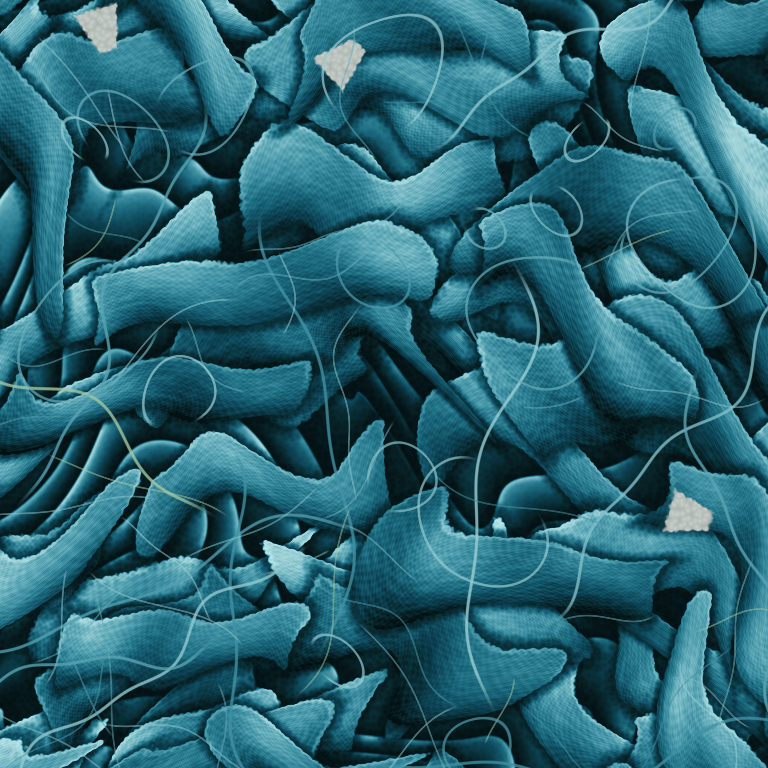
Give the GLSL for this texture, as a WebGL 2 fragment shader.

```glsl
#version 300 es
precision highp float;

uniform vec2 u_resolution;
out vec4 fragColor;

float hash(float n) { return fract(sin(n * 12.9898 + 1.3) * 43758.5); }
float hash2(vec2 c) { return hash(dot(c, vec2(1.37, 7.91))); }

mat2 turn(float a) { return mat2(cos(a), -sin(a), sin(a), cos(a)); }

// Cellular noise: distance to the nearest scattered point
float cells(vec2 p) {
  vec2 base = floor(p);
  float nearest = 4.0;
  for (int y = -1; y <= 1; y++)
    for (int x = -1; x <= 1; x++) {
      vec2 c = base + vec2(x, y);
      vec2 d = c + vec2(hash2(c), hash2(c + 31.7)) - p;
      nearest = min(nearest, dot(d, d));
    }
  return sqrt(nearest);
}

// Layered sines that bend the plane into curls
vec2 ruffle(vec2 p, float seed, float strength) {
  float freq = 6.0;
  for (int i = 0; i < 4; i++) {
    p += strength / freq * sin(p.yx * freq + vec2(seed, seed * 1.7 + float(i)));
    freq *= 1.75;
  }
  return p;
}

// Tone from 0 to 1 mapped to teal dyes
vec3 dye(float tone) {
  vec3 ramp[6] = vec3[6](vec3(0.03, 0.14, 0.16), vec3(0.05, 0.27, 0.34), vec3(0.11, 0.42, 0.50),
                         vec3(0.25, 0.57, 0.64), vec3(0.43, 0.70, 0.75), vec3(0.62, 0.82, 0.84));
  float x = clamp((tone - 0.085) / 0.174, 0.0, 4.999);
  int i = int(x);
  vec3 col = mix(ramp[i], ramp[i + 1], fract(x));
  return col * mix(0.45, 1.0, smoothstep(-0.03, 0.1, tone)) + 0.4 * max(tone - 0.97, 0.0);
}

// Narrow stacked edges in the depth of the pile
float deepFolds(vec2 p, float count, float pixel) {
  float h = ruffle(turn(-0.2) * p, 2.0, 0.75).y * count;
  float slope = length(vec2(dFdx(h), dFdy(h))) / pixel;
  float f = fract(h);
  float d = (1.0 - f) / max(slope, 0.01);
  float tone = mix(0.0, 0.4 + 0.4 * hash(floor(h)), f * sqrt(f));
  tone += 0.2 * (1.0 - smoothstep(0.003, 0.011, d));
  return tone * smoothstep(0.0, 0.004, d);
}

// One layer of cloth pieces laid over the tone below
float clothLayer(float below, vec2 p, vec2 count, float tilt, float seed, float grain) {
  vec2 q = ruffle(turn(tilt) * p, seed, 0.55);
  vec2 c = q * count + seed;
  c.x += 7.0 * hash(floor(c.y) + seed);
  vec2 id = floor(c);
  float pick = hash2(id + seed);
  vec2 local = fract(c) - 0.5;
  vec2 halfSize = vec2(0.42, 0.25 + 0.09 * hash2(id + 5.0));
  vec2 e = (abs(local) - halfSize) / count + 0.012;
  float d = length(max(e, 0.0)) + min(max(e.x, e.y), 0.0) - 0.012;
  d += 0.005 * (grain - 0.45);
  float present = step(pick, 0.68);

  float v = local.y / halfSize.y;
  float tone = 0.43 + 0.32 * hash2(id + 9.0) + 0.25 * v - 0.15 * v * v;
  tone += 0.11 * sin(local.x * 15.0 + local.y * 5.0 + pick * 40.0);
  tone += 0.16 * (cells(q * vec2(45.0, 170.0)) - 0.45);
  tone += 0.05 * sin(q.x * 850.0) * sin(q.y * 850.0);
  tone += 0.2 * smoothstep(-0.008, -0.002, d) * smoothstep(-0.3, 0.5, v);

  float shadow = 1.0 - smoothstep(0.0, 0.024, d);
  below *= 1.0 - 0.75 * shadow * present;
  return mix(below, tone, present * (1.0 - smoothstep(-0.0015, 0.002, d)));
}

float stroke(float d, float width) { return 1.0 - smoothstep(width * 0.4, width * 1.3, d); }

// Long waving thread of limited length
float strand(vec2 p, float seed, float reach, float width) {
  vec2 u = turn(6.28 * hash(seed + 0.3)) * (p - vec2(hash(seed), hash(seed + 0.7)));
  float freq = mix(9.0, 24.0, hash(seed + 0.5));
  float phase = seed * 2.3;
  float y = 0.35 / freq * (sin(u.x * freq + phase) + 0.5 * sin(u.x * freq * 1.9 + phase * 1.6));
  float slope = 0.35 * (cos(u.x * freq + phase) + 0.95 * cos(u.x * freq * 1.9 + phase * 1.6));
  float d = abs(u.y - y) / sqrt(1.0 + slope * slope);
  return stroke(d, width) * (1.0 - smoothstep(reach * 0.8, reach, abs(u.x)));
}

// Open loop of thread
float curl(vec2 p, float seed, float radius, float width) {
  vec2 u = p - vec2(hash(seed), hash(seed + 0.7));
  u += 0.012 * sin(u.yx * 23.0 + seed);
  float open = smoothstep(-0.9, -0.6, sin(atan(u.y, u.x) + seed * 3.0));
  return stroke(abs(length(u) - radius), width) * open;
}

void main() {
  vec2 p = gl_FragCoord.xy / u_resolution.y;
  float grain = cells(p * 130.0);

  // Pile of cloth with dark hollows
  float hollow = smoothstep(0.12, 0.5, cells(p * 3.2 + 4.0));
  float tone = deepFolds(p, 12.0, 1.0 / u_resolution.y) * mix(0.3, 1.1, hollow);
  for (int i = 0; i < 4; i++) {
    float k = float(i);
    vec2 count = vec2(2.3, 5.2) * (1.0 + 0.25 * hash(k + 3.0));
    tone = clothLayer(tone, p, count, -0.45 + 0.5 * hash(k + 8.0), 3.7 * k + 1.0, grain);
  }
  tone *= mix(0.72, 1.03, hollow);
  vec3 col = dye(tone + 0.05 * (grain - 0.45));

  // Small pale scraps
  for (int i = 0; i < 3; i++) {
    float k = float(i) + 60.0;
    vec2 u = turn(k) * (p - vec2(hash(k), hash(k + 0.4)));
    float d = max(abs(u.x) + 0.3 * u.y - 0.022, abs(u.y) - 0.03) + 0.004 * grain;
    col = mix(col, vec3(0.78, 0.81, 0.79) - 0.12 * grain, 1.0 - smoothstep(-0.002, 0.002, d));
  }

  // Loose threads and fine fray
  for (int i = 0; i < 64; i++) {
    float k = float(i) + 11.0;
    float heavy = step(float(i), 11.0);
    float reach = mix(0.04 + 0.1 * hash(k + 0.2), 0.3, heavy);
    float line = strand(p, k, reach, mix(0.0013, 0.0023, heavy)) * mix(0.5, 0.8, heavy);
    vec3 tint = mix(dye(0.6 + 0.4 * hash(k + 0.9)), vec3(0.64, 0.78, 0.64), step(0.86, hash(k + 0.6)));
    col = mix(col, tint, line);
  }
  for (int i = 0; i < 18; i++) {
    float k = float(i) + 101.0;
    float line = curl(p, k, 0.025 + 0.07 * hash(k + 0.2), 0.0019);
    col = mix(col, dye(0.65 + 0.35 * hash(k + 0.9)), 0.7 * line);
  }
  fragColor = vec4(col, 1.0);
}
```
